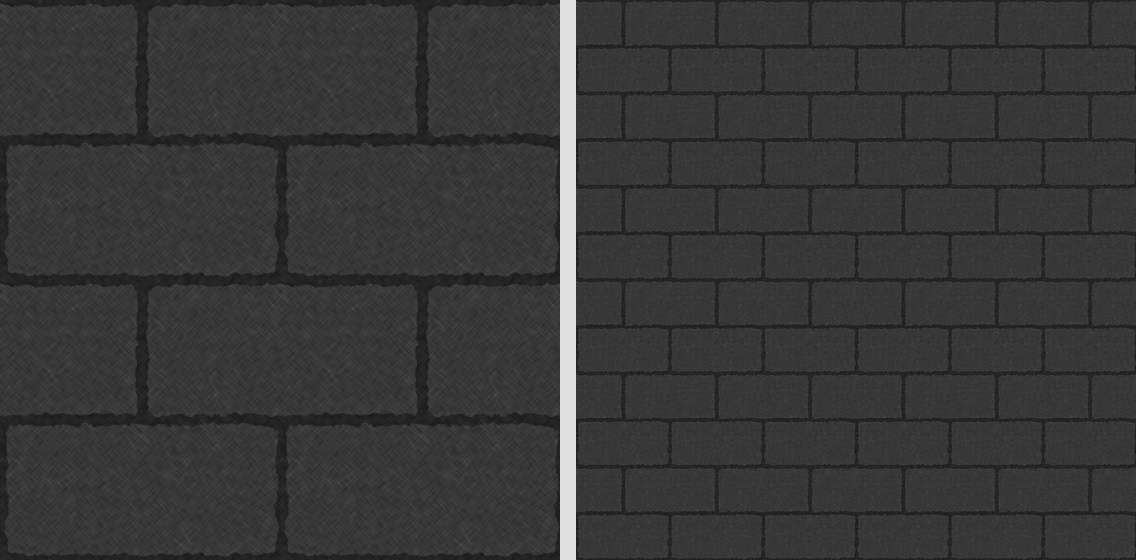
Left: one tile. Right: repeated 3 by 3.
Reproduce this texture procedurally as a WebGL 2 fragment shader.

```glsl
#version 300 es
precision highp float;
// Dark slate bricks in running bond: rounded boxes with ragged edges, sunk mortar,
// and crossed diagonal scratches made from stretched gradient noise.
// Everything lives in one tile (two courses) whose noise wraps, repeated 2 by 2.

uniform vec2 u_resolution;
out vec4 fragColor;

const float TILES = 2.0;
const float JOINT_HALF = 0.019;
const float CORNER = 0.024;
const float JOINT_SHIFT = 0.008;
const float MORTAR_GRAY = 0.132;
const float STONE_GRAY = 0.217;

// Integer hash of a lattice cell, giving an angle in radians
float hashAngle(vec2 cell, float seed) {
  uvec3 k = uvec3(cell, seed) * uvec3(1597u, 3812u, 2741u);
  uint h = (k.x ^ (k.y + 7919u) ^ (k.z << 7)) * 747796u + k.x * 9277u + k.y * 26699u;
  h = (h ^ (h >> 15)) * 73244475u;
  h = (h ^ (h >> 13)) * 73244475u;
  h ^= h >> 16;
  return float(h & 65535u) / 65536.0 * 6.28319;
}

float corner(vec2 cell, vec2 offset, vec2 f, vec2 period, float seed) {
  float angle = hashAngle(mod(cell + offset, period), seed);
  return dot(vec2(cos(angle), sin(angle)), f - offset);
}

// Gradient noise, about -0.7 to 0.7, repeating once per unit of p
float wrapNoise(vec2 p, vec2 period, float seed) {
  vec2 cell = floor(p * period);
  vec2 f = p * period - cell;
  vec2 w = f * f * f * (f * (f * 6.0 - 15.0) + 10.0);
  float low = mix(corner(cell, vec2(0, 0), f, period, seed),
                  corner(cell, vec2(1, 0), f, period, seed), w.x);
  float high = mix(corner(cell, vec2(0, 1), f, period, seed),
                   corner(cell, vec2(1, 1), f, period, seed), w.x);
  return mix(low, high, w.y);
}

// Diagonal axes: whole-number periods along them still wrap in x and y
vec2 diagonal(vec2 p) {
  return vec2(p.x + p.y, p.x - p.y);
}

float roundedBox(vec2 p, vec2 halfSize, float radius) {
  vec2 d = abs(p) - halfSize + radius;
  return length(max(d, 0.0)) + min(max(d.x, d.y), 0.0) - radius;
}

// Signed distance to the nearest brick, negative inside
float brickDistance(vec2 p) {
  float course = floor(p.y * 2.0);
  vec2 local = vec2(fract(p.x - JOINT_SHIFT + 0.5 * course), fract(p.y * 2.0)) - 0.5;
  return roundedBox(local * vec2(1.0, 0.5), vec2(0.5, 0.25) - JOINT_HALF, CORNER);
}

// Chipped outline: broad waves plus small bites
float raggedness(vec2 p) {
  return 0.012 * wrapNoise(p, vec2(13.0), 1.0)
       + 0.011 * wrapNoise(p, vec2(34.0), 2.0)
       + 0.006 * wrapNoise(p, vec2(75.0), 3.0);
}

// Fine weave of both scratch directions
float weave(vec2 d) {
  return wrapNoise(d, vec2(112.0, 15.0), 4.0) + wrapNoise(d, vec2(15.0, 112.0), 5.0);
}

// Sparse pale strokes, gathered where the patch value is high
float strokes(vec2 d, float patches) {
  float rising = smoothstep(0.2, 0.6, wrapNoise(d, vec2(10.0, 84.0), 6.0));
  float falling = smoothstep(0.2, 0.6, wrapNoise(d, vec2(84.0, 9.0), 7.0));
  return (rising + falling) * smoothstep(-0.35, 0.45, patches);
}

// Short worn ridges, longest along the falling diagonal
float ridges(vec2 d, float patches) {
  float ridge = wrapNoise(d, vec2(30.0, 14.0), 8.0);
  return smoothstep(0.12, 0.5, ridge) * smoothstep(-0.1, 0.35, patches);
}

void main() {
  vec2 p = fract(gl_FragCoord.xy / u_resolution * TILES);
  float pixel = TILES / min(u_resolution.x, u_resolution.y);
  vec2 d = diagonal(p);

  float edge = brickDistance(p) + raggedness(p);
  float soft = max(pixel, 0.004);
  float stone = 1.0 - smoothstep(-soft, soft, edge);

  float patches = wrapNoise(p, vec2(7.0, 9.0), 9.0);
  float threads = weave(d);
  float scratch = strokes(d, patches);
  float mottle = wrapNoise(p, vec2(38.0), 10.0);

  // Stone face, with a faint worn rim just inside the outline
  float rim = smoothstep(-0.024, -0.005, edge) * smoothstep(-0.1, 0.4, mottle);
  float face = STONE_GRAY + 0.042 * threads + 0.034 * scratch
             + 0.026 * ridges(d, patches) + 0.012 * mottle + 0.022 * rim;

  // Mortar, darkest against the bricks
  float bed = MORTAR_GRAY + 0.026 * threads + 0.022 * scratch + 0.045 * mottle
            + 0.012 * smoothstep(0.0, 0.02, edge);

  fragColor = vec4(vec3(mix(bed, face, stone)), 1.0);
}
```
